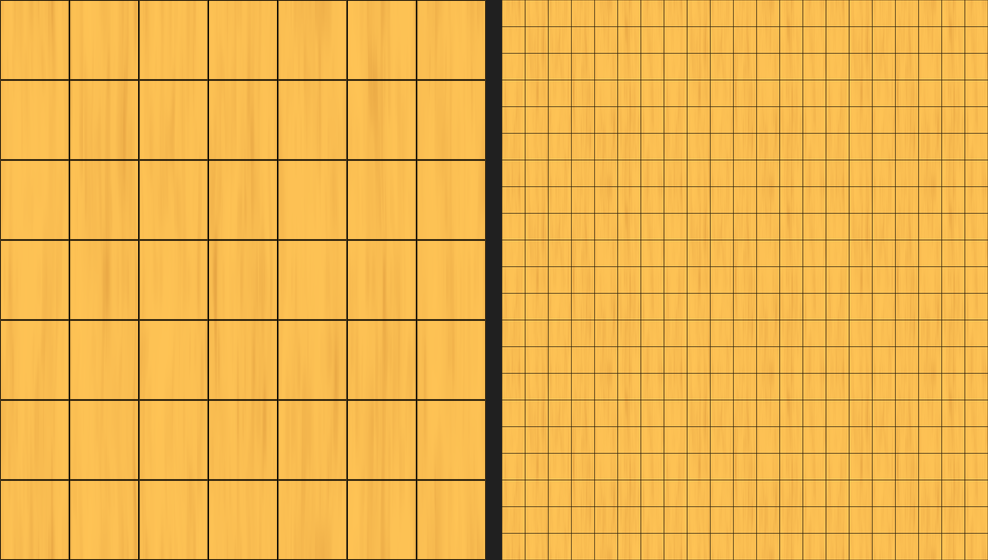
Left: one tile. Right: repeated 3 by 3.
Give the GLSL for this pattern, as a WebGL 1 fragment shader.

```glsl
precision highp float;

uniform vec2 u_resolution;

const vec2 CELLS = vec2(7.0, 7.0);        // squares across and down
const float LINE_WIDTH = 0.00315;         // fraction of the canvas width
const vec3 WOOD_LIGHT = vec3(0.996, 0.764, 0.332);
const vec3 WOOD_DARK = vec3(0.895, 0.635, 0.255);
const vec3 LINE_COLOR = vec3(0.035, 0.027, 0.012);
const float WARP = 0.007;                 // sideways drift of the grain
const float BAND_DEPTH = 0.20;
const float STREAK_DEPTH = 0.42;
const float FIBRE_DEPTH = 0.16;

float hash(vec2 p) {
  vec3 q = fract(vec3(p.xyx) * 0.1031);
  q += dot(q, q.yzx + 33.33);
  return fract((q.x + q.y) * q.z);
}

// Value noise over the unit square that wraps after 'period' lattice steps.
float wrapNoise(vec2 uv, vec2 period, float seed) {
  vec2 p = uv * period;
  vec2 cell = floor(p);
  vec2 f = p - cell;
  f = f * f * (3.0 - 2.0 * f);
  vec2 a = mod(cell, period);
  vec2 b = mod(cell + 1.0, period);
  float low = mix(hash(a + seed), hash(vec2(b.x, a.y) + seed), f.x);
  float high = mix(hash(vec2(a.x, b.y) + seed), hash(b + seed), f.x);
  return mix(low, high, f.y);
}

// Darkness of the vertical grain: broad bands, sparse streaks, fine fibres.
float woodGrain(vec2 uv) {
  uv.x += WARP * (wrapNoise(uv, vec2(9.0, 4.0), 11.0) - 0.5);
  float bands = wrapNoise(uv, vec2(38.0, 3.0), 23.0);
  float streaks = 0.0;
  for (int i = 0; i < 3; i++) {
    float k = float(i);
    float n = wrapNoise(uv, vec2(90.0 + 47.0 * k, 4.0 + 2.0 * k), 41.0 + 17.0 * k);
    streaks += smoothstep(0.58, 1.0, n) * (1.0 - 0.2 * k);
  }
  float fibres = wrapNoise(uv, vec2(240.0, 9.0), 97.0);
  return BAND_DEPTH * bands * bands
       + STREAK_DEPTH * streaks * (0.25 + 0.75 * bands)
       + FIBRE_DEPTH * fibres * bands;
}

// Share of each pixel covered by the ruled lines, per axis.
vec2 lineCoverage(vec2 uv) {
  vec2 grid = uv * CELLS;
  vec2 distPx = abs(fract(grid + 0.5) - 0.5) / CELLS * u_resolution;
  float halfPx = 0.5 * LINE_WIDTH * u_resolution.x;
  return clamp(min(distPx + 0.5, halfPx) - max(distPx - 0.5, -halfPx), 0.0, 1.0);
}

void main() {
  vec2 uv = gl_FragCoord.xy / u_resolution;
  vec3 color = mix(WOOD_LIGHT, WOOD_DARK, clamp(woodGrain(uv), 0.0, 1.0));
  vec2 lines = lineCoverage(uv);
  color = mix(color, LINE_COLOR, max(lines.x, lines.y));
  gl_FragColor = vec4(color, 1.0);
}
```
